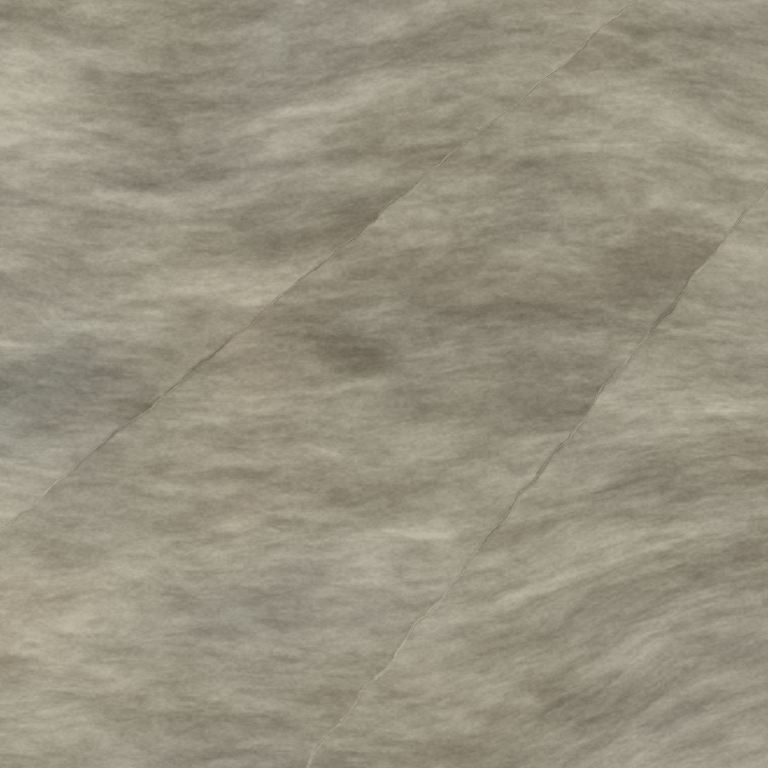
This texture is drawn by a WebGL 1 fragment shader. Its source:

```glsl
precision highp float;
uniform vec2 u_resolution;

float hash(vec2 p) {
  vec3 q = fract(vec3(p.xyx) * 0.1031);
  q += dot(q, q.yzx + 33.33);
  return fract((q.x + q.y) * q.z);
}

float noise(vec2 p) {
  vec2 i = floor(p), f = fract(p);
  f = f * f * (3.0 - 2.0 * f);
  return mix(mix(hash(i), hash(i + vec2(1.0, 0.0)), f.x),
             mix(hash(i + vec2(0.0, 1.0)), hash(i + vec2(1.0, 1.0)), f.x), f.y);
}

float fbm(vec2 p) {
  float sum = 0.0, amp = 0.5;
  for (int i = 0; i < 5; i++) {
    sum += amp * noise(p);
    p = mat2(1.9, 0.25, -0.25, 1.9) * p + 17.3;
    amp *= 0.52;
  }
  return sum;
}

// Soft slanted stain
float smear(vec2 p, vec2 center, float slope, vec2 size) {
  vec2 d = p - center;
  d.y -= slope * d.x;
  d /= size;
  return exp(-dot(d, d));
}

void main() {
  vec2 uv = gl_FragCoord.xy / u_resolution;
  vec2 warp = vec2(fbm(uv * vec2(7.0, 14.0)), fbm(uv * vec2(8.0, 18.0) + 40.0)) - 0.49;
  vec2 p = uv + warp * vec2(0.12, 0.05);

  // Worn diagonal joints, and the slab each point lies on
  float joint = 0.0, slab = 0.0;
  float wobble = (fbm(uv * 28.0) - 0.49) * 0.022;
  for (int i = 0; i < 2; i++) {
    float k = float(i);
    float side = uv.x - mix(-0.37, 0.396, k) - mix(1.2, 0.797, k) * uv.y + wobble;
    float reach = smoothstep(mix(0.31, 0.05, k), mix(0.39, 0.12, k), uv.y)
                * (1.0 - smoothstep(mix(0.57, 0.74, k), mix(0.65, 0.79, k), uv.y));
    float worn = smoothstep(0.35, 0.65, noise(uv * 15.0 + k * 9.0));
    joint += (1.0 - smoothstep(0.0, 0.009, abs(side))) * reach * mix(0.2, 1.0, worn);
    slab += smoothstep(-0.005, 0.005, side);
  }

  // Veins lean over a low ridge and rise again at the lower right
  float bend = 0.035 * sin(uv.x * 5.5 + 0.5) * smoothstep(0.1, 0.9, uv.y);
  float rise = 0.3 * (uv.x - 0.5) * smoothstep(0.45, 0.9, uv.x) * (1.0 - smoothstep(0.2, 0.6, uv.y));
  vec2 vein = uv + warp * vec2(0.05, 0.025) + vec2(slab * 0.31, bend - rise);
  float broad = fbm(vein * vec2(5.0, 14.0) + 3.0);
  float streak = fbm(vein * vec2(15.0, 62.0) + 60.0);
  float fiber = fbm(vein * vec2(50.0, 150.0) + 25.0);
  float grain = noise(uv * vec2(190.0, 270.0)) + noise(uv * vec2(330.0, 410.0) + 7.0) - 1.0;

  float tone = 0.53 + (broad - 0.49) * 1.05 + (streak - 0.49) * 0.75
             + (fiber - 0.49) * 0.48 + grain * 0.15;

  // Dark stains
  float brown = smear(p, vec2(0.61, 0.66), -0.15, vec2(0.19, 0.07));
  float cool = smear(p, vec2(0.05, 0.48), 0.1, vec2(0.14, 0.07));
  float dark = 0.9 * brown + 0.7 * cool;
  dark += smear(p, vec2(0.22, 0.77), 0.08, vec2(0.20, 0.025));
  dark += smear(p, vec2(0.54, 0.83), 0.25, vec2(0.13, 0.03));
  dark += smear(p, vec2(0.86, 0.90), -0.30, vec2(0.18, 0.025));
  dark += 1.1 * smear(p, vec2(0.49, 0.53), -0.55, vec2(0.09, 0.035));
  dark += 0.5 * smear(p, vec2(0.34, 0.455), -0.15, vec2(0.13, 0.015));
  dark += smear(p, vec2(0.90, 0.36), 0.20, vec2(0.16, 0.04));
  dark += 0.6 * smear(p, vec2(0.85, 0.17), -0.05, vec2(0.16, 0.03));
  dark += smear(p, vec2(0.71, 0.10), -0.20, vec2(0.06, 0.03));

  // Pale washes and thin bright streaks
  float pale = 0.8 * smear(p, vec2(0.0, 0.88), 0.0, vec2(0.14, 0.11));
  pale += 0.6 * smear(p, vec2(0.25, 0.24), -0.1, vec2(0.30, 0.14));
  pale += 0.6 * smear(p, vec2(0.70, 0.55), -0.15, vec2(0.13, 0.02));
  pale += smear(p, vec2(0.43, 0.805), 0.15, vec2(0.14, 0.008));
  pale += smear(p, vec2(0.17, 0.73), 0.0, vec2(0.15, 0.012));
  pale += 1.2 * smear(p, vec2(0.56, 0.31), -0.20, vec2(0.035, 0.009));
  pale += smear(p, vec2(0.80, 0.94), -0.40, vec2(0.06, 0.008));
  tone += 0.30 * pale - 0.31 * dark - 0.25 * joint;

  // Grey-beige stone with mild warm and cool drifts
  vec3 shadow = vec3(0.475, 0.447, 0.387);
  vec3 highlight = vec3(0.69, 0.67, 0.60);
  vec3 color = mix(shadow, highlight, clamp(tone, -0.2, 1.2));
  float drift = fbm(p * vec2(3.0, 5.0) + 90.0) - 0.49 + 0.25 * brown - 0.3 * cool;
  color += drift * vec3(0.03, 0.0, -0.035);
  gl_FragColor = vec4(color, 1.0);
}
```
